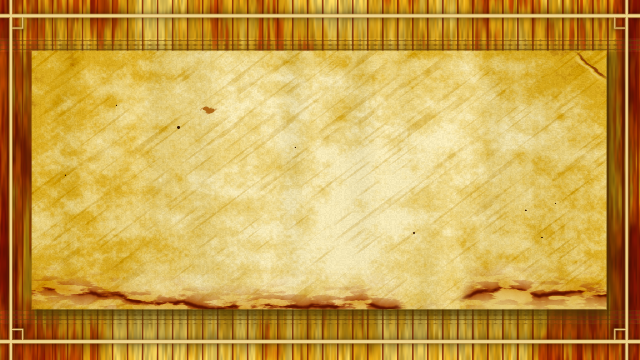
This background is drawn by a Shadertoy shader. Its source:

```glsl
float hash(vec2 p) {
    return fract(sin(dot(p, vec2(127.1, 311.7))) * 43758.545);
}

float noise(vec2 p) {
    vec2 i = floor(p), f = fract(p);
    f = f * f * (3.0 - 2.0 * f);
    return mix(mix(hash(i), hash(i + vec2(1, 0)), f.x),
               mix(hash(i + vec2(0, 1)), hash(i + vec2(1, 1)), f.x), f.y);
}

float fbm(vec2 p) {
    float sum = 0.0, amp = 0.5;
    for (int i = 0; i < 5; i++) {
        sum += amp * noise(p);
        p = mat2(1.6, 1.2, -1.2, 1.6) * p + 7.3;
        amp *= 0.5;
    }
    return sum;
}

float box(vec2 p, vec2 halfSize) {
    vec2 d = abs(p) - halfSize;
    return length(max(d, 0.0)) + min(max(d.x, d.y), 0.0);
}

vec3 bamboo(vec2 p) {
    float slat = p.x / 0.0417;
    float tone = hash(vec2(floor(slat), 3.0));
    float rim = min(p.x, 1.778 - p.x);
    float side = 0.3 * smoothstep(0.4, 0.1, rim) + 0.5 * smoothstep(0.07, 0.01, rim);
    float streak = noise(vec2(p.x * 130.0, p.y * 9.0));
    float stain = fbm(vec2(p.x * 9.0, p.y * 4.0 + 4.0));
    float red = side + (stain - 0.47) * 1.5 + (tone - 0.5) * 0.3 + (streak - 0.5) * 0.5;

    vec3 col = mix(vec3(0.92, 0.79, 0.34), vec3(0.84, 0.61, 0.06), smoothstep(-0.35, 0.12, red));
    col = mix(col, vec3(0.72, 0.26, 0.0), smoothstep(0.15, 0.5, red));
    col = mix(col, vec3(0.5, 0.06, 0.01), smoothstep(0.5, 0.9, red));
    col *= 0.84 + 0.3 * noise(vec2(p.x * 190.0, p.y * 30.0));

    // Seams between the slats
    float seam = abs(fract(slat) - 0.5) * 0.0417;
    col = mix(col, vec3(0.52, 0.1, 0.0), 0.8 * smoothstep(0.0035, 0.001, seam));

    // Two bands of binding thread
    float band = smoothstep(0.021, 0.017, abs(abs(p.y - 0.497) - 0.378));
    vec2 cell = vec2(slat * 2.0, p.y / 0.0125);
    cell = fract(cell) - 0.5;
    float gap = smoothstep(0.32, 0.55, length(cell * vec2(0.8, 1.0)));
    vec3 thread = mix(col * 1.08 + 0.05, vec3(0.5, 0.3, 0.03), gap * 0.8);
    return mix(col, thread, band * 0.7);
}

vec3 paper(vec2 p) {
    vec2 q = (p - vec2(0.9, 0.49)) / vec2(0.799, 0.359);
    float cloud = fbm(p * vec2(4.0, 6.0) + 31.0);
    float fine = fbm(p * vec2(20.0, 28.0) + 9.0);
    float grain = fbm(p * 110.0);
    float rim = 0.5 * pow(abs(q.x), 2.2) + 0.27 * pow(abs(q.y), 3.0);
    float age = rim + (cloud - 0.47) * 0.75 + (fine - 0.48) * 0.75 + (grain - 0.48) * 0.4;

    vec3 col = mix(vec3(0.95, 0.9, 0.7), vec3(0.9, 0.8, 0.46), smoothstep(-0.15, 0.32, age));
    col = mix(col, vec3(0.84, 0.66, 0.11), smoothstep(0.24, 0.72, age));
    col = mix(col, vec3(0.7, 0.45, 0.02), smoothstep(0.72, 1.15, age));

    // Grain, soft vertical folds and slanted fibres
    col += (hash(floor(p * 288.0)) - 0.5) * 0.05;
    col += 0.06 * (noise(vec2(p.x * 16.0, p.y * 1.5)) - 0.5);
    vec2 slant = mat2(0.8, -0.6, 0.6, 0.8) * p;
    col -= vec3(0.05, 0.08, 0.14) * smoothstep(0.68, 0.95, noise(slant * vec2(9.0, 120.0)));

    // Torn, burnt lower edge
    float tearY = 0.152 + 0.042 * smoothstep(0.5, 0.1, p.x) + 0.035 * smoothstep(1.22, 1.36, p.x);
    float off = p.y - tearY - (fbm(vec2(p.x * 12.0, 2.0)) - 0.48) * 0.04;
    float present = 1.0 - 0.95 * smoothstep(1.08, 1.14, p.x) * smoothstep(1.32, 1.27, p.x);
    float bare = smoothstep(0.0, -0.01, off) * smoothstep(1.28, 1.36, p.x);
    col = mix(col, vec3(0.91, 0.82, 0.5), bare * 0.6);
    float scorch = exp(-abs(off) * 45.0) * present;
    float chips = fbm(p * vec2(22.0, 75.0) + 3.0);
    col = mix(col, vec3(0.8, 0.52, 0.03), scorch * 0.65);
    float burn = scorch * smoothstep(0.46, 0.62, chips + 0.12 * scorch);
    col = mix(col, vec3(0.6, 0.2, 0.0), burn);
    float char = smoothstep(0.009, 0.001, abs(off)) * smoothstep(0.42, 0.6, chips);
    col = mix(col, vec3(0.32, 0.05, 0.0), char * present * 0.85);

    // Brown stain, ink dot and scattered specks
    float blot = length((p - vec2(0.579, 0.695)) * vec2(0.6, 1.0)) - 0.008 + (grain - 0.5) * 0.02;
    col = mix(col, vec3(0.66, 0.36, 0.03), 0.9 * smoothstep(0.004, -0.002, blot));
    float dotDist = length(p - vec2(0.496, 0.646)) - 0.003;
    for (int i = 0; i < 7; i++) {
        float k = float(i);
        vec2 at = vec2(0.15 + 1.48 * hash(vec2(k, 1.7)), 0.3 + 0.52 * hash(vec2(k, 5.2)));
        dotDist = min(dotDist, length(p - at) - 0.0015 * hash(vec2(k, 8.0)));
    }
    col = mix(col, vec3(0.2, 0.08, 0.0), smoothstep(0.002, 0.0, dotDist));

    // Curled upper right corner
    float fold = dot(p - vec2(1.64, 0.82), vec2(0.66, 0.75)) + (fine - 0.5) * 0.03;
    float nearCorner = smoothstep(0.07, 0.03, length(p - vec2(1.645, 0.82)));
    col = mix(col, vec3(0.55, 0.25, 0.01), nearCorner * smoothstep(0.005, 0.001, abs(fold)));
    col = mix(col, vec3(0.93, 0.83, 0.5), nearCorner * smoothstep(0.007, 0.0, abs(fold + 0.01)) * 0.7);
    return col;
}

void mainImage(out vec4 fragColor, in vec2 fragCoord) {
    vec2 p = fragCoord / iResolution.xy * vec2(1.778, 1.0);
    float aa = 1.0 / iResolution.y;
    vec3 col = bamboo(p);

    // Paper shadow, cast below and to the right
    vec2 s = p - vec2(0.8866, 0.5);
    float shadow = box(s - vec2(0.008, -0.016), vec2(0.793, 0.352));
    col = mix(col, vec3(0.27, 0.2, 0.01), 0.75 * exp(-max(shadow, 0.0) * 26.0));

    // Gold frame with square corners and a soft shadow
    vec2 q = abs(p - vec2(0.8855, 0.5035));
    float bars = min(abs(q.x - 0.8555) - 0.0045, abs(q.y - 0.4525) - 0.0055);
    float corner = abs(box(q - vec2(0.839, 0.436), vec2(0.0165, 0.0175))) - 0.0025;
    float frame = min(bars, corner);
    col *= 1.0 - 0.35 * exp(-max(frame, 0.0) * 100.0);
    vec3 gold = mix(vec3(0.8, 0.62, 0.28), vec3(0.93, 0.83, 0.55), smoothstep(0.0, -0.003, frame));
    col = mix(col, gold, smoothstep(aa, -aa, frame));

    float sheet = box(s, vec2(0.7986, 0.359));
    col = mix(col, paper(p), smoothstep(aa, -aa, sheet));
    fragColor = vec4(clamp(col, 0.0, 1.0), 1.0);
}
```
